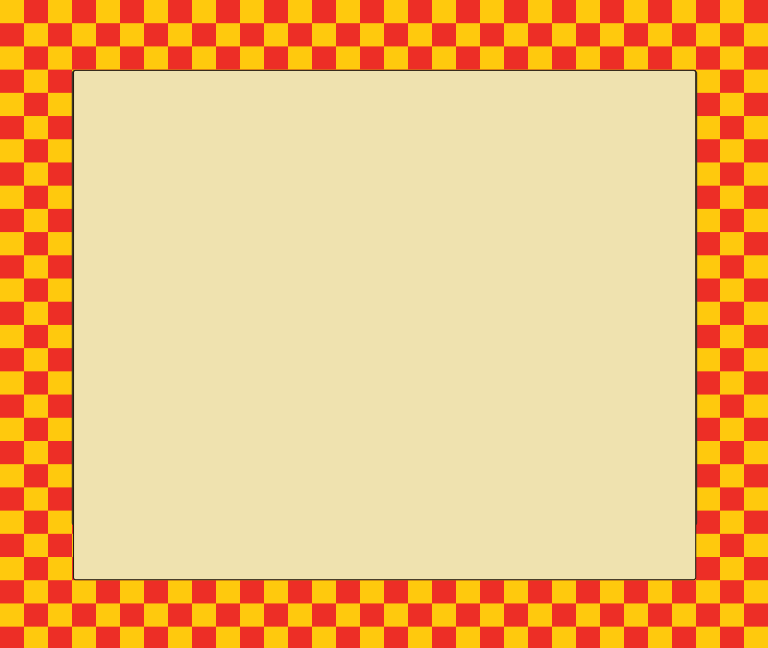
A Shadertoy shader for this background:

```glsl
// A plain cream panel with a thin dark outline on a red and yellow checkerboard.
// The canvas is measured in checker cells from the top left; the panel and the
// slightly wider frame behind it are rounded-box distance fields.

float roundedBox(vec2 p, vec2 low, vec2 high, float radius) {
    vec2 q = abs(p - 0.5 * (low + high)) - 0.5 * (high - low) + radius;
    return length(max(q, 0.0)) + min(max(q.x, q.y), 0.0) - radius;
}

// Coverage of a shape, softened over one pixel
float cover(float dist, float pixel) {
    return clamp(0.5 - dist / pixel, 0.0, 1.0);
}

void mainImage(out vec4 fragColor, in vec2 fragCoord) {
    vec2 uv = fragCoord / iResolution.xy;
    vec2 cells = vec2(uv.x, 1.0 - uv.y) * vec2(32.0, 27.92);
    float pixel = 32.0 / iResolution.x;

    // Checkerboard: the product of two softened square waves
    vec2 wave = clamp(sin(3.14159 * cells) / (1.5708 * pixel), -1.0, 1.0);
    vec3 red = vec3(0.93, 0.18, 0.15);
    vec3 yellow = vec3(1.0, 0.79, 0.05);
    vec3 color = mix(red, yellow, 0.5 + 0.5 * wave.x * wave.y);

    // Dark frame that shows along the sides and stops above the lower corners
    float frame = roundedBox(cells, vec2(2.99, 3.02), vec2(29.05, 22.66), 0.14);
    color = mix(color, vec3(0.24, 0.22, 0.17), cover(frame, pixel));

    // Panel: dark outline, then cream fill
    float panel = roundedBox(cells, vec2(3.04, 3.01), vec2(29.01, 25.0), 0.12);
    color = mix(color, vec3(0.15, 0.11, 0.06), cover(panel, pixel));
    color = mix(color, vec3(0.937, 0.886, 0.686), cover(panel + 0.045, pixel));

    fragColor = vec4(color, 1.0);
}
```
